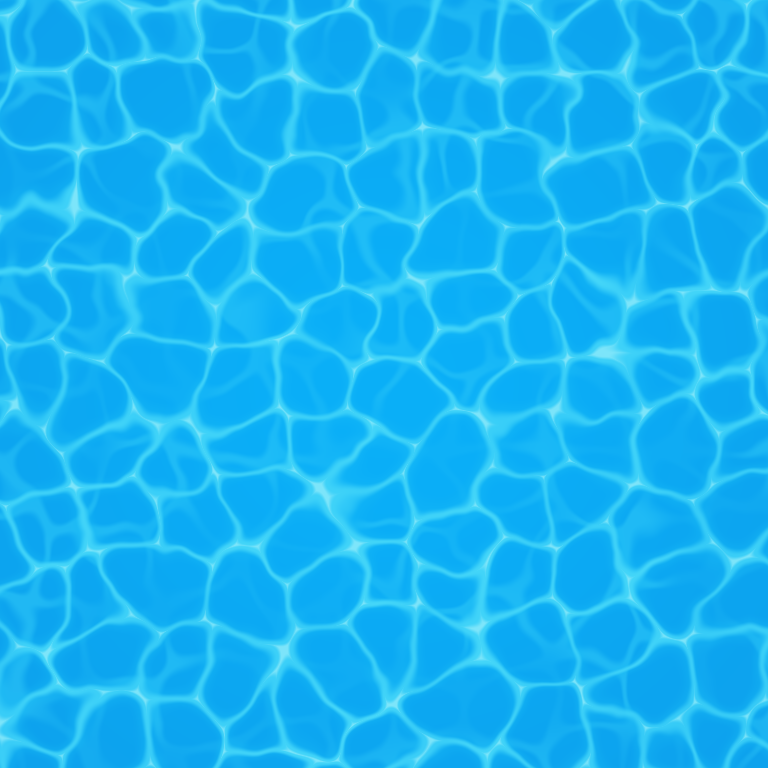
Reproduce this texture procedurally as a WebGL 1 fragment shader.

```glsl
precision highp float;
// Sunlit pool water: a bright net of caustic lines over a soft blue gradient.
// Each net is a warped cell pattern; summing the falloff of all nearby cells
// rounds the corners and swells the light where several lines meet.
uniform vec2 u_resolution;

vec2 hash2(vec2 p) {
  vec2 q = vec2(dot(p, vec2(127.1, 311.7)), dot(p, vec2(269.5, 183.3)));
  return fract(sin(q) * 43758.5453);
}

// Smooth value noise with two independent channels
vec2 noise2(vec2 p) {
  vec2 cell = floor(p);
  vec2 f = fract(p);
  f = f * f * (3.0 - 2.0 * f);
  vec2 low = mix(hash2(cell), hash2(cell + vec2(1.0, 0.0)), f.x);
  vec2 high = mix(hash2(cell + vec2(0.0, 1.0)), hash2(cell + 1.0), f.x);
  return mix(low, high, f.y);
}

// Bends straight cell borders into ripples
vec2 ripple(vec2 p) {
  return p + 0.38 * (noise2(p * 1.6 + 7.3) - 0.5)
           + 0.09 * (noise2(p * 3.7 + 31.0) - 0.5);
}

// Rounded distance to the cell borders: 0 on a line, negative at junctions
float netDistance(vec2 p) {
  const float sharpness = 10.0;
  vec2 cell = floor(p);
  float nearest = 8.0;
  float total = 0.0;
  for (int y = -1; y <= 1; y++) {
    for (int x = -1; x <= 1; x++) {
      vec2 id = cell + vec2(float(x), float(y));
      float r = length(id + 0.5 + 0.76 * (hash2(id) - 0.5) - p);
      nearest = min(nearest, r);
      total += exp(-sharpness * r);
    }
  }
  float others = total * exp(sharpness * nearest) - 1.0;
  return -log(max(others, 1e-4)) / sharpness;
}

void main() {
  vec2 uv = gl_FragCoord.xy / u_resolution;
  vec2 p = uv * 11.0;

  // Water, lightest in the middle
  float vignette = smoothstep(0.05, 0.72, length(uv - 0.5));
  vec3 color = mix(vec3(0.04, 0.685, 0.97), vec3(0.05, 0.635, 0.93), vignette);

  // Faint deeper net, fading in and out
  float deep = netDistance(ripple(p * 0.93 + 43.7));
  float patches = smoothstep(0.25, 0.75, noise2(p * 0.9 + 91.0).x);
  float deepLine = smoothstep(0.17, 0.01, deep);
  color = mix(color, vec3(0.2, 0.8, 0.97), deepLine * (0.1 + 0.4 * patches));

  // Main net: wide glow, crisp line, pale junctions
  float net = netDistance(ripple(p + 12.0));
  float strength = 0.65 + 0.35 * noise2(p * 1.3 + 57.0).y;
  float glow = smoothstep(0.34, 0.0, net);
  float line = smoothstep(0.14, 0.0, net);
  float junction = smoothstep(-0.005, -0.075, net);
  color = mix(color, vec3(0.1, 0.74, 0.96), 0.4 * glow);
  color = mix(color, vec3(0.27, 0.84, 0.975), line * strength);
  color = mix(color, vec3(0.53, 0.91, 0.98), 0.85 * junction);

  gl_FragColor = vec4(color, 1.0);
}
```
